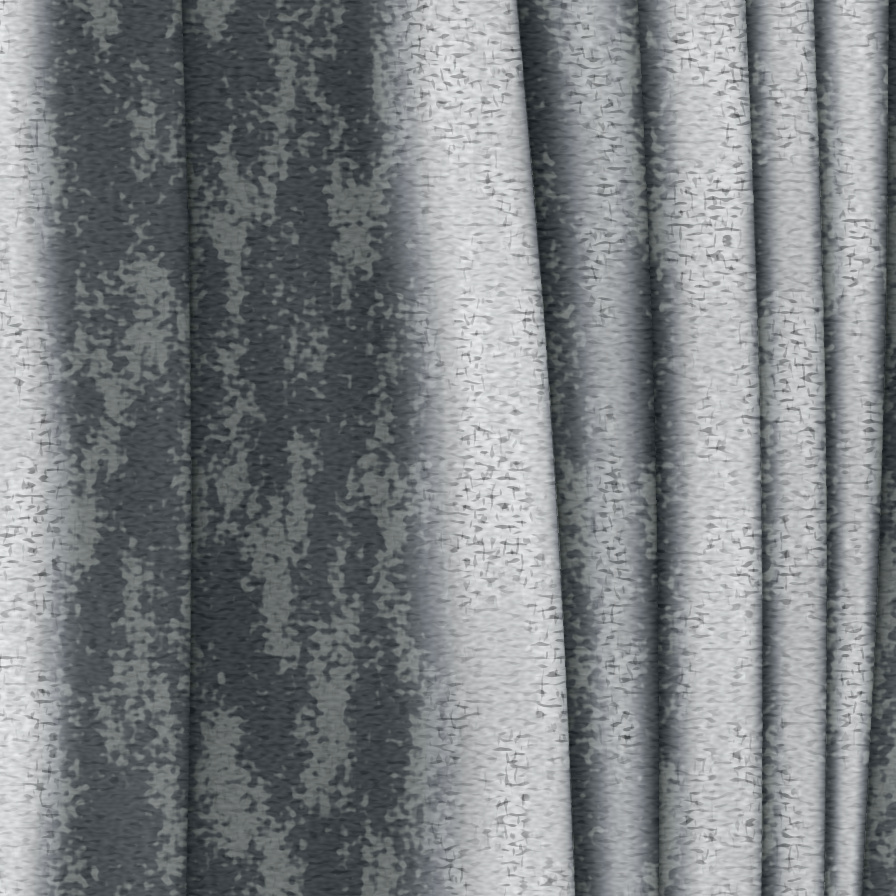
This texture is drawn by a Shadertoy shader. Its source:

```glsl
vec2 gradientAt(vec2 cell) {
    float h = fract(sin(dot(cell, vec2(127.1, 311.7))) * 43758.5);
    return vec2(cos(h * 6.2832), sin(h * 6.2832));
}

float gradientNoise(vec2 p) {
    vec2 i = floor(p), f = fract(p);
    vec2 w = f * f * f * (f * (f * 6.0 - 15.0) + 10.0);
    vec2 e = vec2(0.0, 1.0);
    float low = mix(dot(gradientAt(i), f), dot(gradientAt(i + e.yx), f - e.yx), w.x);
    float high = mix(dot(gradientAt(i + e), f - e), dot(gradientAt(i + 1.0), f - 1.0), w.x);
    return mix(low, high, w.y);
}

// Left edge at top, left edge at bottom, shaded tone, lit tone
const vec4 folds[8] = vec4[8](
    vec4(-0.16, -0.16, 0.37, 0.82),
    vec4(0.203, 0.208, 0.34, 0.79),
    vec4(0.577, 0.642, 0.36, 0.66),
    vec4(0.712, 0.735, 0.46, 0.78),
    vec4(0.832, 0.850, 0.50, 0.75),
    vec4(0.908, 0.920, 0.47, 0.77),
    vec4(0.992, 0.962, 0.38, 0.55),
    vec4(1.100, 1.080, 0.40, 0.60));

// Across each fold: light rises from x to y, falls from z to w
const vec4 profiles[7] = vec4[7](
    vec4(0.00, 0.30, 0.46, 0.67),
    vec4(0.50, 0.80, 0.93, 1.20),
    vec4(0.08, 0.55, 0.62, 1.05),
    vec4(0.00, 0.45, 0.82, 1.25),
    vec4(0.00, 0.45, 0.75, 1.20),
    vec4(0.00, 0.45, 0.65, 1.05),
    vec4(0.10, 0.70, 0.80, 1.20));

float foldEdge(int i, float drop) {
    return mix(folds[i].x, folds[i].y, drop) + 0.008 * sin(drop * 3.1416);
}

// Returns the light tone and the sideways cloth coordinate
vec2 drape(vec2 uv) {
    float drop = 1.0 - uv.y;
    float sway = 0.05 * gradientNoise(uv * vec2(4.0, 3.0) + 7.0);
    vec2 result = vec2(0.5, 0.0);
    for (int i = 0; i < 7; i++) {
        float left = foldEdge(i, drop), right = foldEdge(i + 1, drop);
        float u = (uv.x - left) / (right - left) + sway;
        vec4 p = profiles[i];
        float lit = smoothstep(p.x, p.y, u) * (1.0 - smoothstep(p.z, p.w, u));
        float tone = mix(folds[i].z, folds[i].w, lit);
        tone *= 1.0 - 0.55 * exp(-max(uv.x - left, 0.0) / 0.012);
        tone *= 1.0 - 0.35 * exp(-max(right - uv.x, 0.0) / 0.006);
        float cover = smoothstep(-0.0015, 0.0015, uv.x - left);
        result.x = mix(result.x, tone, cover);
        if (uv.x > left) result.y = uv.x - left + float(i) * 3.7;
    }
    return result;
}

void mainImage(out vec4 fragColor, in vec2 fragCoord) {
    vec2 uv = fragCoord / iResolution.xy;
    vec2 fold = drape(uv);
    vec2 cloth = vec2(fold.y, uv.y);
    float lit = smoothstep(0.38, 0.72, fold.x);

    // Worn jacquard patches with ragged woven borders
    float broad = gradientNoise(cloth * vec2(17.0, 6.0) + 3.0)
        + 0.6 * gradientNoise(cloth * vec2(42.0, 21.0));
    float ragged = broad + 0.7 * gradientNoise(cloth * vec2(85.0, 130.0))
        + 0.35 * gradientNoise(cloth * vec2(160.0, 75.0) + 11.0);
    float patches = smoothstep(-0.12, 0.28, ragged - 0.04);

    // Short weft dashes, upright ticks and fine thread grain
    float dashes = smoothstep(0.10, 0.38, gradientNoise(cloth * vec2(72.0, 205.0) + 5.0));
    float ticks = smoothstep(0.16, 0.42, gradientNoise(cloth * vec2(210.0, 82.0) + 19.0));
    float grain = gradientNoise(cloth * vec2(110.0, 245.0) + 31.0);
    float engraved = smoothstep(-0.25, 0.35, broad);

    float tone = fold.x + 0.07 * gradientNoise(uv * vec2(9.0, 2.5) + 23.0);
    tone += (patches - 0.4) * mix(0.17, 0.05, lit) * smoothstep(0.12, 0.35, fold.x);
    tone -= dashes * mix(0.05, mix(0.08, 0.24, engraved), lit);
    tone -= ticks * engraved * mix(0.03, 0.16, lit);
    tone += grain * mix(0.07, 0.10, lit) + 0.02 * lit;

    // Cool slate shadows, silver light and slightly warm patches
    vec3 tint = mix(vec3(-0.018, 0.003, 0.018), vec3(-0.007, 0.002, 0.005), lit);
    tint += patches * (1.0 - lit) * vec3(0.006, 0.006, -0.012);
    tint += lit * (1.0 - lit) * vec3(-0.01, 0.0, 0.05);
    fragColor = vec4(clamp(vec3(tone) + tint, 0.0, 1.0), 1.0);
}
```
